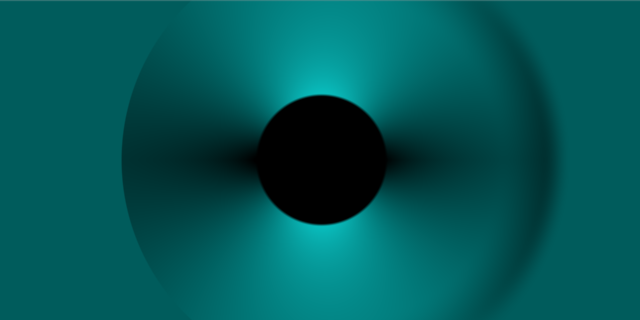
Reproduce this background procedurally as a Shadertoy shader.

```glsl
// Black disc with teal polar glow inside a large circle, sharp on the left and blurred on the right.

// Lengths are in canvas heights, measured from the canvas centre.
const vec2  DISC_CENTER  = vec2(0.005, 0.0);
const float DISC_RADIUS  = 0.203;
const float DISC_SOFT    = 0.006;
const vec2  HALO_CENTER  = vec2(0.06, 0.0);
const float HALO_RADIUS  = 0.68;
const float HALO_BLUR    = 0.045;  // half width of the right edge
const float BASE_LEVEL   = 0.36;   // flat level outside the halo
const float GLOW_GAIN    = 0.39;   // lift above and below the disc
const float SHADE_GAIN   = 0.36;   // drop at both sides of the disc
const float GLOW_FALLOFF = 0.95;
const float LOBE_POWER   = 1.3;
const float SIDE_TILT    = 0.07;   // brightening from left to right
const float RIM_SHADE    = 0.42;   // darkening inside the right edge
const float RIM_START    = 0.50;
const float LINE_HEIGHT  = 0.003;
const vec3  TEAL         = vec3(0.005, 1.0, 1.0);
const vec3  GLOW_TINT    = vec3(0.03, 0.0, 0.0);
const vec3  LINE_COLOR   = vec3(0.45, 0.58, 0.58);

// Bright lobes along y and dark lobes along x, fading with distance.
float polarGlow(vec2 p) {
    float radius = max(length(p), DISC_RADIUS);
    float polar = pow(abs(p.y) / radius, LOBE_POWER);
    float lobe = mix(-SHADE_GAIN, GLOW_GAIN, polar);
    return lobe * pow(DISC_RADIUS / radius, GLOW_FALLOFF);
}

// Level inside the halo, with a shaded rim on the right.
float haloLevel(vec2 p, float haloDistance, float rightness) {
    float level = BASE_LEVEL + polarGlow(p - DISC_CENTER) + SIDE_TILT * p.x;
    float rim = smoothstep(RIM_START, HALO_RADIUS, haloDistance);
    return max(level, 0.0) * (1.0 - RIM_SHADE * rim * rightness);
}

void mainImage(out vec4 fragColor, in vec2 fragCoord) {
    vec2 p = (fragCoord - 0.5 * iResolution.xy) / iResolution.y;
    float pixel = 1.0 / iResolution.y;

    // Large circle whose edge softens toward the right
    vec2 fromHalo = p - HALO_CENTER;
    float haloDistance = length(fromHalo);
    float rightness = max(fromHalo.x / max(haloDistance, 0.001), 0.0);
    float blur = max(HALO_BLUR * smoothstep(0.0, 0.6, rightness), pixel);
    float outside = smoothstep(-blur, blur, haloDistance - HALO_RADIUS);
    float level = mix(haloLevel(p, haloDistance, rightness), BASE_LEVEL, outside);
    vec3 color = TEAL * level + GLOW_TINT * smoothstep(0.4, 0.75, level);

    // Central disc
    float soft = max(DISC_SOFT, pixel);
    color *= smoothstep(-soft, soft, length(p - DISC_CENTER) - DISC_RADIUS);

    // Faint line along the top edge
    float line = smoothstep(-pixel, pixel, p.y - 0.5 + LINE_HEIGHT);
    color = mix(color, LINE_COLOR, 0.5 * line);

    fragColor = vec4(color, 1.0);
}
```
